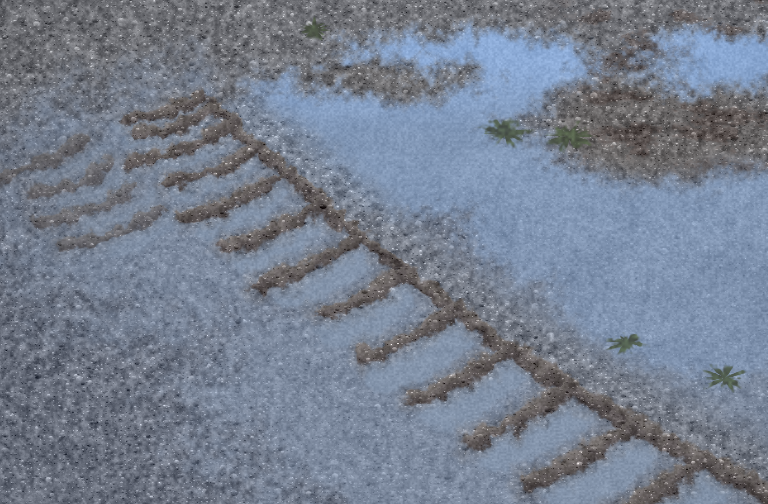
Give the GLSL for this texture, as a WebGL 1 fragment shader.

```glsl
precision highp float;
// Tyre-lug ruts in wet gravelly mud, with silty puddles reflecting a blue sky.
uniform vec2 u_resolution;

float hash(vec2 p) { return fract(sin(dot(p, vec2(127.1, 311.7))) * 43758.5); }
float noise(vec2 p) {
  vec2 i = floor(p), f = fract(p);
  f = f * f * (3.0 - 2.0 * f);
  return mix(mix(hash(i), hash(i + vec2(1, 0)), f.x),
             mix(hash(i + vec2(0, 1)), hash(i + vec2(1, 1)), f.x), f.y);
}
// Fractal noise centred on zero
float fbm(vec2 p) {
  float sum = -0.48, amp = 0.5;
  for (int i = 0; i < 5; i++) {
    sum += amp * noise(p);
    p = p * 2.03 + 7.3;
    amp *= 0.5;
  }
  return sum;
}
// One jittered pebble per cell, lit from above
float pebbles(vec2 p) {
  vec2 id = floor(p);
  vec2 d = fract(p) - 0.3 - 0.4 * vec2(hash(id), hash(id + 5.7));
  d.y *= 1.3;
  float r = 0.08 + 0.26 * pow(hash(id + 9.1), 2.0);
  return smoothstep(r, r * 0.6, length(d)) * (hash(id + 3.3) - 0.4 - 0.6 * d.y / r);
}
// Positive inside an ellipse, zero on its rim
float blob(vec2 p, vec2 c, vec2 r) { return (1.0 - length((p - c) / r)) * min(r.x, r.y); }
// Height of the long rut ridge at x
float ridgeY(float x) {
  return 0.98 + 0.706 * (x - 2.05) + 0.36 * sin(3.1416 * clamp((x - 2.05) / 5.55, 0.0, 1.0));
}
// Offset from a sagging stroke that starts at a and runs along v
vec2 stroke(vec2 p, vec2 a, vec2 v, float sag) {
  float h = clamp(dot(p - a, v) / dot(v, v), 0.0, 1.0);
  return p - a - v * h - vec2(0.0, 4.0 * sag * h * (1.0 - h));
}
// Lug spacing widens toward the viewer
vec2 lugRoot(float k) { float x = 2.0 + 0.117 * k + 0.025 * k * k; return vec2(x, ridgeY(x)); }
vec2 lugDir(float k) { return vec2(-0.8 - 0.02 * k, 0.26 + 0.03 * k); }
// Soil wall: x = cover, y = shade from lit top to dark foot, z = muddy halo
vec3 wall(vec2 d, float w) {
  float l = length(d);
  return vec3(smoothstep(w, w * 0.5, l), d.y / w, smoothstep(w + 0.13, w * 0.7, l));
}
void tuft(inout vec3 col, vec2 p, vec2 c, float r) {
  vec2 d = (p - c) * vec2(0.8, 1.3);
  float blade = noise(vec2(atan(d.y, d.x) * 5.0, c.x * 9.0)) + 0.5 * noise(p * 28.0);
  float leaf = smoothstep(r, r * 0.5, length(d) + r * (0.8 - blade));
  col = mix(col, mix(vec3(0.22, 0.24, 0.2), vec3(0.36, 0.43, 0.31), noise(p * 30.0)), leaf * 0.85);
}
void main() {
  // Canvas is 5.04 units tall, y runs down from the top
  vec2 p = gl_FragCoord.xy / u_resolution.y * 5.04;
  p.y = 5.04 - p.y;
  float rough = fbm(p * 3.0), grain = fbm(p * 13.0), fine = fbm(p * 25.0 + 3.0);
  vec2 q = p + 0.2 * vec2(rough, fbm(p * 3.0 + 31.0));
  vec2 w = p + 0.17 * vec2(grain, fbm(p * 11.0 + 17.0));
  // Damp ground: stony at the corners, smooth silt in the middle
  vec3 col = mix(vec3(0.44, 0.445, 0.465), vec3(0.425, 0.45, 0.505), smoothstep(0.5, 2.0, p.y));
  float silt = max(blob(q, vec2(2.3, 2.1), vec2(2.6, 1.4)), blob(q, vec2(4.4, 3.9), vec2(2.6, 1.6)));
  silt = max(silt, blob(q, vec2(7.0, 3.4), vec2(1.9, 1.9)));
  silt = smoothstep(-0.3, 0.6, silt + rough * 0.9 + grain * 0.5);
  col = mix(col, vec3(0.485, 0.535, 0.615), silt);
  float stony = 1.0 - 0.5 * silt;
  // Puddles, with a gravel spit and an island cut out
  float pool = max(blob(q, vec2(3.6, 1.3), vec2(1.6, 0.62)), blob(q, vec2(4.75, 0.75), vec2(1.35, 0.47)));
  pool = max(pool, blob(q, vec2(4.4, 1.72), vec2(1.4, 0.5)));
  pool = max(pool, blob(q, vec2(5.6, 2.2), vec2(1.1, 0.65)));
  pool = max(pool, blob(q, vec2(7.0, 2.65), vec2(1.6, 1.1)));
  float island = max(blob(q, vec2(6.55, 1.25), vec2(1.15, 0.6)), blob(q, vec2(7.2, 1.3), vec2(0.95, 0.42)));
  float spit = blob(q, vec2(3.75, 0.78), vec2(0.85, 0.19));
  pool = max(min(pool, -max(island, spit)), blob(q, vec2(7.4, 0.63), vec2(0.98, 0.3)));
  float wet = smoothstep(-0.1, 0.16, pool + rough * 0.2 + grain * 0.25);
  wet *= smoothstep(-0.05, 0.12, ridgeY(p.x) - p.y);
  float dirt = max(smoothstep(-0.1, 0.25, island), 0.7 * smoothstep(-0.05, 0.1, spit));
  col = mix(col, vec3(0.42, 0.41, 0.41), dirt * (1.0 - wet));
  vec3 sky = mix(vec3(0.54, 0.66, 0.83), vec3(0.51, 0.595, 0.715), smoothstep(0.5, 1.5, p.y));
  sky = mix(sky, vec3(0.495, 0.57, 0.68), smoothstep(1.5, 3.0, p.y));
  col = mix(col, sky + 0.08 * rough, wet);
  stony = mix(stony, 0.1 + 0.2 * smoothstep(1.0, 2.6, p.y), wet);
  // Flooded furrows and lug walls; the last four are faint old ones at the left
  float furrow = 0.0, halo = 0.0;
  vec2 soil = vec2(0.0);
  for (int i = 0; i < 17; i++) {
    float k = float(i), old = step(12.5, k), m = mix(k, 2.0, old);
    vec2 a = mix(lugRoot(k), vec2(0.85, 1.4) + vec2(0.25, 0.23) * (k - 13.0), old);
    vec2 b = mix(lugRoot(k + 0.5) + vec2(-0.27, 0.1), a + vec2(0.15, 0.13), old);
    float r = 0.05 + 0.012 * m;
    float d = length(stroke(q, b, lugDir(m) * 0.72, 0.05) * vec2(0.8, 1.0)) + 0.12 * grain;
    furrow = max(furrow, smoothstep(r + 0.05, r - 0.03, d) * (1.0 - 0.3 * old));
    float worn = 0.55 + 0.85 * noise(p * 5.0 + k);
    vec3 lug = wall(stroke(w, a, lugDir(m) * (0.85 + 0.35 * hash(vec2(k, 2.0))), 0.07), (0.075 + 0.005 * m) * worn);
    lug.xz *= 1.0 - 0.35 * old;
    if (lug.x > soil.x) soil = lug.xy;
    halo = max(halo, lug.z);
  }
  col = mix(col, vec3(0.52, 0.585, 0.675), furrow * 0.9);
  // Long ridge and its crumbled shoulder
  float across = (w.y - ridgeY(w.x)) * 0.8, along = smoothstep(1.95, 2.15, p.x);
  vec3 ridge = wall(vec2(0.0, across), (0.06 + 0.008 * p.x) * (0.65 + 0.7 * noise(p * 4.0))) * along;
  if (ridge.x > soil.x) soil = ridge.xy;
  halo = max(halo, ridge.z);
  float shoulder = max(along * smoothstep(0.5, 0.05, abs(across + 0.15)) * (1.0 - furrow), halo * 0.8);
  col = mix(col, vec3(0.43, 0.43, 0.445), shoulder * 0.55);
  stony = max(stony * (1.0 - 0.75 * furrow), shoulder);
  vec3 earth = mix(vec3(0.46, 0.43, 0.41), vec3(0.27, 0.235, 0.23), smoothstep(-0.8, 0.7, soil.y + 2.5 * fine));
  col = mix(col, earth, soil.x * 0.85);
  // Clods at the upper right
  float clods = smoothstep(0.06, 0.2, fbm(p * vec2(2.5, 6.0) + 4.0) + 0.3 * fine);
  clods *= smoothstep(5.2, 6.2, p.x) * smoothstep(1.9, 1.5, p.y) * (1.0 - wet);
  col = mix(col, vec3(0.31, 0.27, 0.26), clods * 0.7);
  // Pebbles in three sizes, grit and film grain
  float grit = pebbles(p * 7.0) + pebbles(p * 13.0 + 3.7) + 1.2 * pebbles(p * 21.0 + 8.1);
  col += max(stony, soil.x * 1.15) * (0.3 * grit + 0.22 * grain + 0.38 * fine);
  col += 0.085 * (noise(p * 55.0) - 0.5);
  // Weeds
  tuft(col, p, vec2(5.05, 1.33), 0.19);
  tuft(col, p, vec2(5.7, 1.36), 0.18);
  tuft(col, p, vec2(7.25, 3.78), 0.16);
  tuft(col, p, vec2(6.27, 3.42), 0.15);
  tuft(col, p, vec2(3.15, 0.29), 0.12);
  gl_FragColor = vec4(col * (1.0 - 0.08 * smoothstep(2.5, 5.5, length(p - vec2(4.6, 2.3)))), 1.0);
}
```
